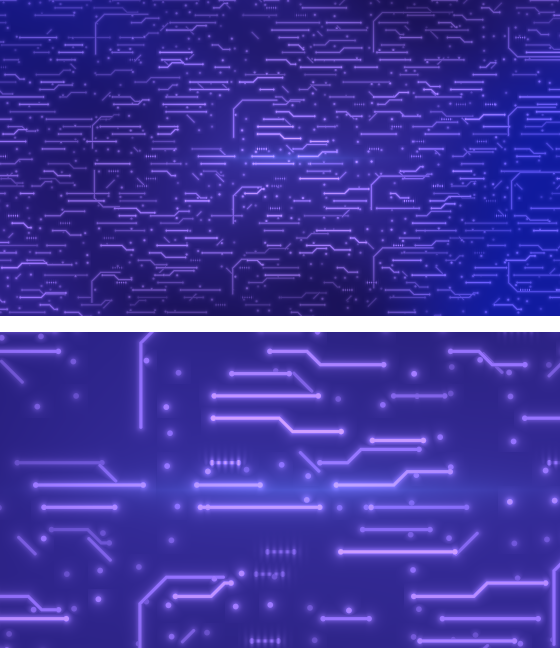
Top, the full canvas; bottom, a detail of the centre.
A Shadertoy shader for this background:

```glsl
// Glowing violet circuit board: jittered rows of short bent traces, tall corner
// pipes, loose diagonals and solder dots, all drawn as distance fields per cell
// over an indigo-to-blue haze made of layered sines. Unit: canvas height.

const vec3 DARK  = vec3(0.075, 0.045, 0.28);
const vec3 MID   = vec3(0.165, 0.120, 0.52);
const vec3 BLUE  = vec3(0.060, 0.105, 0.64);
const vec3 GLOW  = vec3(0.100, 0.110, 0.20);
const vec3 TRACE = vec3(0.440, 0.330, 0.50);

const vec2  TRACE_CELL = vec2(0.165, 0.0235);
const vec2  PIPE_CELL  = vec2(0.44, 0.25);
const float PIPE_X     = 0.736;   // x of one pipe column
const float DOT_CELL   = 0.036;
const float DASH_CELL  = 0.095;
const float HALF_WIDTH = 0.0017;
const float SOFT_WIDTH = 0.0042;
const float HALO_WIDTH = 0.0110;

vec4 hash4(vec2 p) {
    vec4 q = fract(p.xyxy * vec4(0.1031, 0.1030, 0.0973, 0.1099));
    q += dot(q, q.wzxy + 33.33);
    return fract((q.xxyz + q.yzzw) * q.zywx);
}

float segment(vec2 p, vec2 a, vec2 b) {
    vec2 pa = p - a, ba = b - a;
    return length(pa - ba * clamp(dot(pa, ba) / dot(ba, ba), 0.0, 1.0));
}

// Sharp core, soft edge and wide halo around a distance
float neon(float d) {
    float core = clamp((HALF_WIDTH - d) * iResolution.y + 0.5, 0.0, 1.0);
    float soft = d / SOFT_WIDTH, halo = d / HALO_WIDTH;
    return 0.48 * core + 0.42 * exp(-soft * soft) + 0.16 * exp(-halo * halo);
}

// Horizontal traces, some with a 45 degree step, some beaded
float traces(vec2 p) {
    float light = 0.0;
    float row = floor(p.y / TRACE_CELL.y);
    for (int k = -2; k <= 2; k++) {
        float r = row + float(k);
        float shift = hash4(vec2(r, 71.0)).x * TRACE_CELL.x;
        float column = floor((p.x + shift) / TRACE_CELL.x);
        vec4 h = hash4(vec2(column + 40.0, r + 9.0));
        vec4 g = hash4(vec2(column + 93.0, r + 57.0));
        bool beaded = g.w > 0.87;
        float len = beaded ? 0.028 : mix(0.04, 0.145, h.x);
        float start = column * TRACE_CELL.x - shift + 0.009
                    + h.y * (TRACE_CELL.x - 0.018 - len);
        float middle = start + 0.5 * len;
        float gap = abs(fract((middle - PIPE_X) / PIPE_CELL.x + 0.5) - 0.5) * PIPE_CELL.x;
        if (h.z > 0.86 || (gap < 0.5 * len + 0.006 && g.x < 0.8)) continue;

        float rise = (!beaded && g.y < 0.42) ? 0.6 * TRACE_CELL.y * sign(g.z - 0.5) : 0.0;
        float bend = start + len * mix(0.25, 0.7, g.x);
        float y = (r + 0.5) * TRACE_CELL.y;
        vec2 a = vec2(start, y), b = vec2(bend, y);
        vec2 c = vec2(bend + abs(rise) + 0.0001, y + rise);
        vec2 e = vec2(max(start + len, c.x + 0.001), c.y);
        float d = min(segment(p, a, b), min(segment(p, b, c), segment(p, c, e)));
        float pads = min(length(p - a), length(p - e)) - 0.0012;
        float power = mix(0.45, 1.2, h.w);
        if (beaded) power *= 0.65 + 0.35 * cos(6.2832 * (p.x - start) / 0.007);
        light = max(light, power * neon(max(min(d, pads), 0.0)));
    }
    return light;
}

// Vertical runs that turn a chamfered corner into a horizontal one
float pipes(vec2 p) {
    vec2 origin = vec2(PIPE_X - 0.05, 0.0);
    vec2 id = floor((p - origin) / PIPE_CELL);
    vec2 q = p - origin - id * PIPE_CELL;
    vec4 h = hash4(id + 23.0);
    if (h.x > 0.8) return 0.0;
    if (h.y < 0.3) q.y = PIPE_CELL.y - q.y;
    vec2 foot = vec2(0.05 + 0.015 * (h.z - 0.5), 0.03 + 0.06 * h.w);
    vec2 top = foot + vec2(0.0, mix(0.06, 0.10, h.z));
    vec2 corner = top + 0.028;
    vec2 tip = corner + vec2(mix(0.03, 0.16, h.w), 0.0);
    float d = min(segment(q, foot, top), min(segment(q, top, corner), segment(q, corner, tip)));
    return 0.75 * neon(d);
}

float dots(vec2 p) {
    vec2 id = floor(p / DOT_CELL);
    vec4 h = hash4(id + 131.0);
    vec2 center = (id + 0.28 + 0.44 * h.xy) * DOT_CELL;
    float d = max(length(p - center) - 0.0013, 0.0);
    return step(h.z, 0.42) * mix(0.4, 0.95, h.w) * neon(d);
}

float dashes(vec2 p) {
    vec2 id = floor(p / DASH_CELL);
    vec4 h = hash4(id + 211.0);
    vec2 center = (id + 0.3 + 0.4 * h.xy) * DASH_CELL;
    vec2 arm = vec2(h.w < 0.5 ? -1.0 : 1.0, 1.0) * mix(0.005, 0.012, fract(h.w * 7.0));
    return step(h.z, 0.4) * 0.6 * neon(segment(p, center - arm, center + arm));
}

float haze(vec2 p) {
    float s = sin(4.1 * p.x + 2.0 * sin(3.3 * p.y + 0.6)) + sin(6.3 * p.y - 2.7 * p.x + 0.9);
    s += 0.6 * sin(9.0 * p.x + 5.0 * p.y + 1.5 * sin(7.0 * p.y));
    return clamp(0.55 + 0.19 * s, 0.0, 1.0);
}

void mainImage(out vec4 fragColor, in vec2 fragCoord) {
    vec2 p = fragCoord / iResolution.y;
    vec2 uv = fragCoord / iResolution.xy;
    vec2 fromCenter = p - vec2(0.92, 0.5);
    float cloud = haze(p);
    float center = exp(-dot(fromCenter, fromCenter) * 7.0);

    // Backdrop: haze, blue right side and upper left corner, central glow
    float right = smoothstep(0.66, 1.0, uv.x + 0.12 * (0.5 - uv.y)) * smoothstep(1.1, 0.5, uv.y);
    float corner = 0.5 * exp(-9.0 * dot(uv - vec2(0.0, 1.0), uv - vec2(0.0, 1.0)));
    vec3 color = mix(DARK, MID, clamp(cloud + 0.35 * center, 0.0, 1.0));
    color = mix(color, BLUE, clamp(right + corner, 0.0, 0.92));
    color += GLOW * center * (0.25 + 0.5 * cloud);

    // Circuit light, strongest in the middle and dimmer toward the rim
    float light = max(max(traces(p), pipes(p)), max(dots(p), dashes(p)));
    float rim = smoothstep(0.0, 0.2, uv.y) * smoothstep(1.0, 0.8, uv.y);
    float power = (0.62 + 0.38 * cloud) * mix(0.75, 1.0, rim) + 0.35 * center;
    color += TRACE * light * power;

    // Thin horizontal flare
    float flare = exp(-abs(fromCenter.y) * 55.0) * exp(-fromCenter.x * fromCenter.x * 22.0);
    color += vec3(0.10, 0.16, 0.22) * flare;
    fragColor = vec4(min(color, 1.0), 1.0);
}
```
